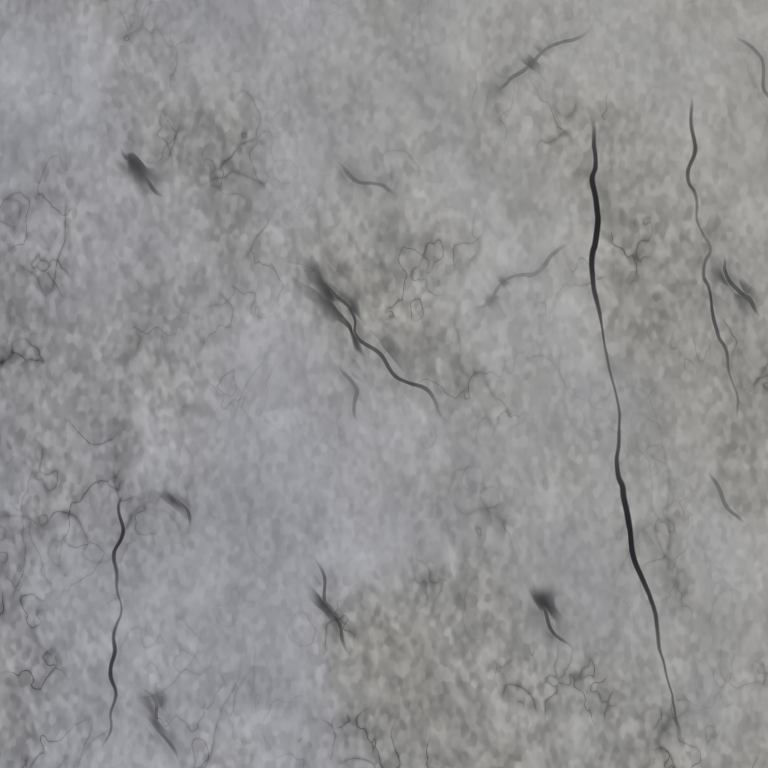
Write a Shadertoy shader that draws this texture.

```glsl
const float BASE_TONE = 0.607;
const float ROUGH_DARKENING = 0.05;
const float MOTTLE = 0.07;
const float FINE_GRAIN = 0.055;
const float COARSE_GRAIN = 0.05;
const float VEIN_DEPTH = 0.17;
const float EDGE_SOFTNESS = 0.003;
const float JAGGEDNESS = 0.004;
const int MARK_COUNT = 12;
const vec3 COOL_TINT = vec3(0.985, 0.99, 1.03);
const vec3 WARM_TINT = vec3(1.01, 1.005, 0.985);
const vec3 CRACK_COLOUR = vec3(0.13, 0.13, 0.14);

vec3 hash3(vec2 p) {
    vec3 q = fract(p.xyx * vec3(0.1031, 0.1030, 0.0973));
    q += dot(q, q.yxz + 33.33);
    return fract((q.xxy + q.yzz) * q.zyx);
}

// Soft cellular noise: every cell point spreads its own height, -1 to 1
float cellNoise(vec2 p) {
    vec2 cell = floor(p);
    float total = 0.0, weights = 0.0;
    for (int y = -1; y <= 1; y++)
    for (int x = -1; x <= 1; x++) {
        vec2 id = cell + vec2(x, y);
        vec3 h = hash3(id + 71.0);
        vec2 d = id + h.xy - p;
        float w = exp(-5.0 * dot(d, d));
        total += w * (2.0 * h.z - 1.0);
        weights += w;
    }
    return total / weights;
}

float layeredNoise(vec2 p) {
    float sum = 0.0, amp = 0.5;
    for (int i = 0; i < 3; i++) {
        sum += amp * cellNoise(p);
        p = mat2(1.6, 1.2, -1.2, 1.6) * p + 17.3;
        amp *= 0.5;
    }
    return sum;
}

vec2 turn(vec2 p, float angle) {
    float c = cos(angle), s = sin(angle);
    return vec2(c * p.x + s * p.y, c * p.y - s * p.x);
}

float line(float dist, float halfWidth) {
    return 1.0 - smoothstep(halfWidth, halfWidth + EDGE_SOFTNESS, abs(dist));
}

// Long crack running down from its top and bending sideways
float fissure(vec2 p, vec2 top, float drop, float lean, float width) {
    float t = (top.y - p.y) / drop;
    float x = top.x + lean * t * t + 0.004 * sin(t * 17.0)
            + 0.0025 * sin(t * 41.0 + top.x * 50.0);
    float swell = pow(sin(t * 6.5 + 0.4), 2.0);
    float ends = smoothstep(0.0, 0.06, t) * (1.0 - smoothstep(0.92, 1.0, t));
    return line(p.x - x, width * swell) * ends * (0.45 + 0.5 * swell);
}

// Short crack with a chipped, streaky hollow around its head
float chip(vec2 p, float angle, float len, float hollow, float streak, float seed) {
    vec2 q = turn(p, angle);
    q.y += 0.008 * sin(q.x * 31.0 + seed) + 0.004 * sin(q.x * 87.0 + seed * 2.3);
    float along = q.x / len;
    float taper = 1.0 - smoothstep(0.5, 1.0, abs(along));
    float crack = line(q.y, 0.0012 * taper) * taper * 0.6;
    float across = q.y / hollow;
    float body = exp(-across * across - 2.0 * pow(along + 0.25, 2.0)) * taper;
    return max(crack, body * (0.15 + 0.7 * smoothstep(-0.15, 0.6, streak)));
}

void mainImage(out vec4 fragColor, in vec2 fragCoord) {
    vec2 p = fragCoord / iResolution.y;
    vec2 jag = JAGGEDNESS * vec2(cellNoise(p * 32.0), cellNoise(p * 32.0 + 50.0));

    // Worn smooth patches above, rough ground towards the lower left
    float patches = layeredNoise(p * vec2(5.0, 4.0) + 3.0);
    float rough = smoothstep(-0.35, 0.45, patches + 0.5 - 0.65 * p.y - 0.15 * p.x);

    // Mottling and upright grain
    float tone = BASE_TONE - ROUGH_DARKENING * rough;
    tone += MOTTLE * layeredNoise(p * vec2(17.0, 13.0) + 9.0);
    tone += FINE_GRAIN * cellNoise(p * vec2(150.0, 105.0)) * (0.6 + 0.5 * rough);
    tone += COARSE_GRAIN * cellNoise(turn(p, 0.4) * vec2(85.0, 50.0)) * (0.3 + 0.7 * rough);

    // Curling veins along the noise contours
    float breaks = smoothstep(-0.3, 0.5, cellNoise(p * 14.0 + 31.0));
    for (int i = 0; i < 2; i++) {
        float freq = 8.0 + 13.0 * float(i);
        float contour = layeredNoise((p + jag) * vec2(1.2, 0.85) * freq + 40.0);
        tone -= VEIN_DEPTH * exp(-abs(contour) / 0.035) * breaks * (0.2 + 0.8 * rough);
    }

    // Fissures and the large diagonal gouge
    vec2 w = p + jag;
    float streak = cellNoise(turn(w, -0.85) * vec2(28.0, 95.0));
    float dark = fissure(w, vec2(0.77, 0.86), 0.84, 0.125, 0.0022);
    dark = max(dark, 0.65 * fissure(w, vec2(0.90, 0.88), 0.43, 0.07, 0.001));
    dark = max(dark, 0.8 * fissure(w, vec2(0.155, 0.36), 0.34, -0.02, 0.001));
    dark = max(dark, chip(w - vec2(0.48, 0.56), -0.82, 0.16, 0.024, streak, 1.0));

    // Scattered small chips, mostly falling to the right
    for (int i = 0; i < MARK_COUNT; i++) {
        float n = float(i);
        vec2 centre = fract(vec2(0.68, 0.64) + n * vec2(0.7549, 0.5698));
        vec3 h = hash3(vec2(n, 5.0));
        float angle = -0.6 - 0.8 * h.x + (h.y > 0.75 ? 1.4 : 0.0);
        float mark = chip(w - centre, angle, 0.03 + 0.06 * h.y, 0.007 + 0.01 * h.z, streak, n);
        dark = max(dark, mark * (0.35 + 0.6 * h.z));
    }

    float warmth = smoothstep(-0.3, 1.0, p.x + 0.8 * patches);
    vec3 stone = tone * mix(COOL_TINT, WARM_TINT, warmth);
    fragColor = vec4(mix(stone, CRACK_COLOUR, dark), 1.0);
}
```
